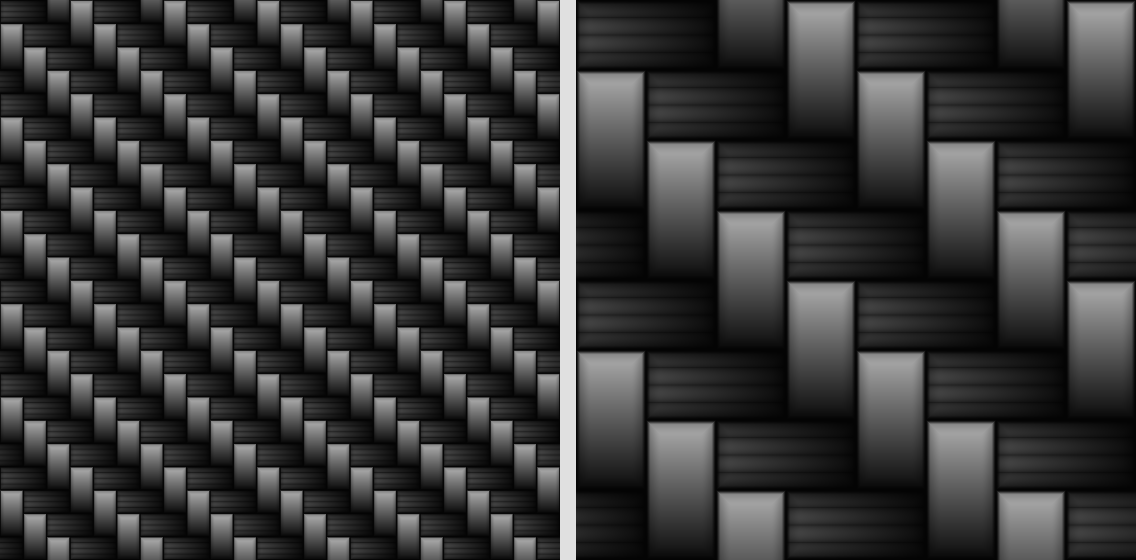
Left, the full canvas; right, a detail of the centre.
Give the GLSL for this texture, as a Shadertoy shader.

```glsl
// Black carbon fibre twill: bright upright tows stepping diagonally over dark, grooved level tows.
#define REPEATS 6.0          // weave repeats across and down, four cells each
#define UPRIGHT_LIGHT 0.72   // upright tow at its upper end
#define UPRIGHT_DARK 0.04    // upright tow at its lower end
#define LEVEL_LIGHT 0.29     // level tow at its left end
#define LEVEL_DARK 0.04      // level tow at its right end
#define STRANDS 4.0          // strands in a level tow
#define GROOVE_DEPTH 0.55    // darkening between strands
#define GAP_SHADE 0.015      // grey of the gaps between tows
#define GAP_WIDTH 0.07       // gap softness, in cells
#define BEVEL_WIDTH 0.22     // rounded rim of a tow, in cells

const float PI = 3.14159265;

// Distance to the rim of a tow one cell wide and two cells long.
float rimDistance(float across, float along) {
    return min(min(across, 1.0 - across), min(along, 2.0 - along));
}

// Fades a tow into the gap, with a softer bevel inside.
float shadeRim(float grey, float rim) {
    float bevel = mix(0.72, 1.0, smoothstep(0.0, BEVEL_WIDTH, rim));
    return mix(GAP_SHADE, grey * bevel, smoothstep(0.0, GAP_WIDTH, rim));
}

float uprightTow(float across, float along) {
    float grey = mix(UPRIGHT_LIGHT, UPRIGHT_DARK, pow(0.5 * along, 0.9));
    return shadeRim(grey, rimDistance(across, along));
}

float levelTow(float across, float along) {
    float grey = mix(LEVEL_LIGHT, LEVEL_DARK, 0.5 * along);
    float strand = sqrt(abs(sin(PI * STRANDS * across)) + 0.02);
    grey *= mix(1.0 - GROOVE_DEPTH, 1.0, strand);
    // The tow curves away towards its long sides.
    grey *= mix(0.55, 1.0, sin(PI * across));
    return shadeRim(grey, rimDistance(across, along));
}

void mainImage(out vec4 fragColor, in vec2 fragCoord) {
    // Weave cells, with rows counted from the top.
    vec2 uv = fragCoord / iResolution.xy;
    vec2 weave = vec2(uv.x, 1.0 - uv.y) * REPEATS * 4.0;
    vec2 cell = floor(weave);
    vec2 local = fract(weave);

    // Two-over, two-under twill: each column starts one row lower.
    float phase = mod(cell.y - cell.x - 1.0, 4.0);
    float grey = phase < 1.5
        ? uprightTow(local.x, phase + local.y)
        : levelTow(local.y, 3.0 - phase + local.x);

    fragColor = vec4(vec3(grey), 1.0);
}
```
